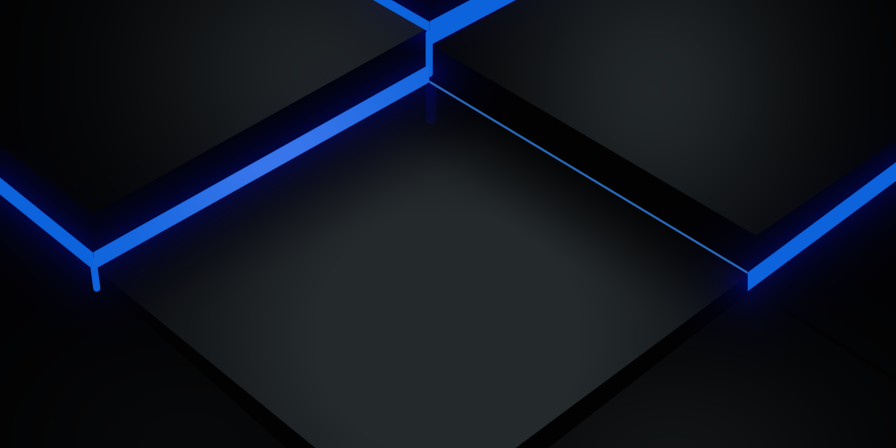
This background is drawn by a WebGL 1 fragment shader. Its source:

```glsl
precision highp float;
uniform vec2 u_resolution;

const vec3 GRAPHITE = vec3(0.135, 0.155, 0.162);
const vec3 BLACK = vec3(0.006, 0.007, 0.010);
const vec3 NEON = vec3(0.05, 0.39, 0.86);
const vec3 PALE_NEON = vec3(0.22, 0.46, 0.92);
const vec3 NAVY = vec3(0.005, 0.018, 0.34);
const vec3 HAIRLINE = vec3(0.16, 0.42, 0.75);

// Signed distance to the line a-b, positive on its left
float side(vec2 p, vec2 a, vec2 b) {
  vec2 d = normalize(b - a);
  return dot(p - a, vec2(-d.y, d.x));
}

// Inner distance of a convex, counterclockwise quad
float quad(vec2 p, vec2 a, vec2 b, vec2 c, vec2 d) {
  return min(min(side(p, a, b), side(p, b, c)),
             min(side(p, c, d), side(p, d, a)));
}

float segment(vec2 p, vec2 a, vec2 b) {
  vec2 d = b - a;
  float t = clamp(dot(p - a, d) / dot(d, d), 0.0, 1.0);
  return length(p - a - d * t);
}

float cover(float d, float aa) {
  return smoothstep(-aa, aa, d);
}

// Slanted strip with upright ends, so neighbours meet in a mitre
float strip(vec2 p, vec2 a, vec2 b, float halfHeight, float aa) {
  float slope = (b.y - a.y) / (b.x - a.x);
  float off = abs(p.y - a.y - slope * (p.x - a.x));
  float across = (halfHeight - off) / sqrt(1.0 + slope * slope);
  return cover(across, aa) * cover(p.x - a.x, aa) * cover(b.x - p.x, aa);
}

float post(vec2 p, vec2 a, vec2 b, float halfWidth, float aa) {
  return cover(halfWidth - segment(p, a, b), aa);
}

// Soft elliptical pool of light
float pool(vec2 p, vec2 center, vec2 radius) {
  vec2 q = (p - center) / radius;
  return exp(-dot(q, q));
}

float halo(float d, float reach) {
  return exp(-d / reach);
}

void main() {
  vec2 p = gl_FragCoord.xy / u_resolution * vec2(2.0, 1.0);
  float aa = 0.8 / u_resolution.y;

  // Shared corners of the slabs and strips
  vec2 leftEnd = vec2(0.0, 0.585);
  vec2 leftCorner = vec2(0.208, 0.417);
  vec2 joint = vec2(0.958, 0.836);
  vec2 crown = vec2(0.958, 0.925);
  vec2 crownLeft = vec2(0.846, 1.004);
  vec2 crownRight = vec2(1.25, 1.079);
  vec2 rightCorner = vec2(1.669, 0.371);
  vec2 rightEnd = vec2(2.0, 0.617);
  vec2 slabTop = vec2(0.958, 0.818);
  vec2 slabLeft = vec2(0.214, 0.40);
  vec2 slabRight = vec2(1.669, 0.385);

  // Slab faces
  float center = quad(p, slabTop, slabLeft, vec2(0.917, -0.174), slabRight);
  float block = quad(p, slabTop, slabLeft - vec2(0.0, 0.02),
                     vec2(0.910, -0.243), slabRight - vec2(0.0, 0.04));
  float left = quad(p, vec2(0.208, 0.523), vec2(0.951, 0.935),
                    vec2(0.2, 1.36), vec2(-0.4, 0.964));
  float right = quad(p, vec2(1.6875, 0.474), vec2(2.6, 1.097),
                     vec2(1.9, 1.413), vec2(0.969, 0.896));
  float centerMask = cover(center, aa);
  float leftMask = cover(left, aa);
  float rightMask = cover(right, aa);

  // Floor light and its seam
  float floorLight = 0.42 * pool(p, vec2(1.50, -0.02), vec2(0.40, 0.25))
                   + 0.16 * pool(p, vec2(0.42, 0.0), vec2(0.35, 0.25));
  float seam = strip(p, vec2(1.75, 0.31), vec2(2.0, 0.153), 0.006, aa);
  floorLight *= (1.0 - cover(block, aa)) * (1.0 - 0.8 * seam);

  // Light falling on the faces
  float rim = smoothstep(-0.06, 0.22, side(p, slabTop, slabLeft))
            * smoothstep(-0.06, 0.20, side(p, slabRight, slabTop));
  float centerLight = rim * min(1.0, 1.25 * pool(p, vec2(1.0, 0.25), vec2(0.62, 0.58)));
  float leftLight = 0.80 * pool(p, vec2(0.72, 0.84), vec2(0.40, 0.34));
  float rightLight = 0.88 * pool(p, vec2(1.46, 0.80), vec2(0.34, 0.38));
  float light = floorLight + centerMask * centerLight
              + leftMask * leftLight + rightMask * rightLight;
  vec3 color = BLACK + GRAPHITE * light;

  // Blue spill around the strips, mostly on the dark walls
  float near = min(segment(p, leftEnd, leftCorner), segment(p, leftCorner, joint));
  near = min(near, segment(p, crown, crownRight));
  near = min(near, segment(p, rightCorner, rightEnd));
  near = min(near, segment(p, crownLeft, crown));
  float spill = halo(near, 0.048) * (1.0 - 0.75 * max(leftMask, rightMask));
  color += NAVY * spill;
  color += NAVY * 0.3 * post(p, vec2(0.962, 0.80), vec2(0.962, 0.735), 0.012, aa);

  // Hairline along the far edge of the middle slab
  float hairline = strip(p, slabTop, vec2(1.669, 0.391), 0.0028, aa);
  color = mix(color, HAIRLINE, hairline);

  // Neon strips and short uprights
  float mainStrip = strip(p, leftCorner, joint, 0.020, aa);
  float neon = max(strip(p, leftEnd - vec2(0.02, -0.016), leftCorner, 0.019, aa), mainStrip);
  neon = max(neon, strip(p, crownLeft - vec2(0.10, -0.058), vec2(0.958, 0.940), 0.012, aa));
  neon = max(neon, strip(p, crown, crownRight, 0.027, aa));
  neon = max(neon, strip(p, rightCorner, rightEnd + vec2(0.02, 0.015), 0.021, aa));
  neon = max(neon, post(p, crown, joint, 0.008, aa));
  neon = max(neon, post(p, leftCorner, vec2(0.216, 0.357), 0.008, aa));
  float paleness = mainStrip * pool(p, vec2(0.62, 0.65), vec2(0.30));
  color = mix(color, mix(NEON, PALE_NEON, paleness), neon);

  gl_FragColor = vec4(color, 1.0);
}
```
